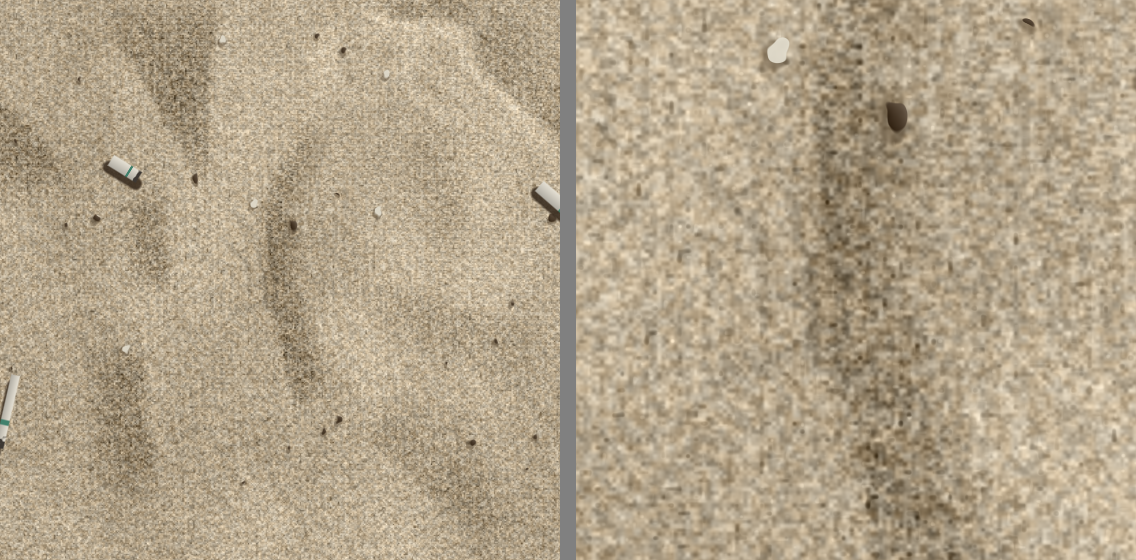
Left: the whole. Right: its middle third, enlarged.
A Shadertoy shader for this texture:

```glsl
float hash(vec2 p) {
    return fract(sin(dot(p, vec2(127.1, 311.7))) * 43758.5453);
}

float noise(vec2 p) {
    vec2 i = floor(p), f = fract(p);
    f = f * f * (3.0 - 2.0 * f);
    return mix(mix(hash(i), hash(i + vec2(1, 0)), f.x),
               mix(hash(i + vec2(0, 1)), hash(i + vec2(1, 1)), f.x), f.y);
}

float fbm(vec2 p) {
    float sum = 0.0, amp = 0.5;
    for (int i = 0; i < 5; i++) {
        sum += amp * noise(p);
        p = mat2(1.6, 1.2, -1.2, 1.6) * p + 7.3;
        amp *= 0.5;
    }
    return sum;
}

// Shade that starts crisply on the line a-b and fades out to its left
float hollow(vec2 p, vec2 a, vec2 b, float width) {
    vec2 d = b - a;
    float along = dot(p - a, d) / dot(d, d);
    float side = dot(p - a, vec2(-d.y, d.x)) / length(d);
    return smoothstep(-0.012, 0.014, side) * (1.0 - smoothstep(0.3 * width, width, side))
         * smoothstep(-0.2, 0.2, along) * (1.0 - smoothstep(0.8, 1.2, along));
}

// Broad relief: positive values are shaded, negative ones lit
float relief(vec2 p) {
    float channel = 0.10 * hollow(p, vec2(0.52, 0.77), vec2(0.46, 0.60), 0.08);
    channel = max(channel, 0.15 * hollow(p, vec2(0.458, 0.63), vec2(0.47, 0.46), 0.09));
    channel = max(channel, 0.15 * hollow(p, vec2(0.468, 0.49), vec2(0.53, 0.27), 0.09));
    float wedge = min(hollow(p, vec2(0.365, 0.68), vec2(0.385, 0.98), 0.28),
                      hollow(p, vec2(0.19, 0.97), vec2(0.34, 0.68), 0.30));
    float shade = channel + 0.13 * wedge;
    shade += 0.12 * hollow(p, vec2(0.11, 0.70), vec2(-0.03, 0.87), 0.15);
    shade += 0.12 * hollow(p, vec2(0.315, 0.50), vec2(0.29, 0.66), 0.10);
    shade += 0.11 * hollow(p, vec2(0.285, 0.13), vec2(0.26, 0.38), 0.13);
    shade += 0.10 * hollow(p, vec2(0.84, 0.93), vec2(1.00, 0.72), 0.13);
    shade += 0.10 * hollow(p, vec2(0.66, 0.985), vec2(0.84, 0.95), 0.06);
    shade += 0.05 * hollow(p, vec2(0.83, 0.58), vec2(0.82, 0.78), 0.13);
    shade += 0.06 * hollow(p, vec2(0.95, 0.42), vec2(0.66, 0.50), 0.13);
    shade += 0.07 * hollow(p, vec2(0.66, 0.22), vec2(0.85, 0.04), 0.16);
    shade -= 0.05 * hollow(p, vec2(0.55, 0.42), vec2(0.67, 0.25), 0.16);
    shade -= 0.07 * hollow(p, vec2(1.00, 0.72), vec2(0.84, 0.93), 0.03);
    shade -= 0.07 * hollow(p, vec2(0.84, 0.95), vec2(0.66, 0.985), 0.03);
    return shade;
}

// Paper stub with a cast shadow, a green band and a burnt end at b
vec3 stub(vec3 color, vec2 p, vec2 a, vec2 b, float radius, float px) {
    vec2 d = b - a, s = p - a + vec2(0.006, 0.011);
    float shadow = length(s - d * clamp(dot(s, d) / dot(d, d), 0.05, 1.0)) - radius;
    color = mix(color, vec3(0.20, 0.15, 0.10), 0.85 * (1.0 - smoothstep(-0.003, 0.003, shadow)));
    float along = dot(p - a, d) / dot(d, d);
    float side = dot(p - a, vec2(-d.y, d.x)) / length(d);
    float body = max(abs(side) - radius, (abs(along - 0.5) - 0.5) * length(d));
    vec3 paper = vec3(0.90, 0.88, 0.83) * (0.88 + 0.12 * side / radius);
    paper = mix(paper, vec3(0.25, 0.50, 0.42), 1.0 - smoothstep(0.02, 0.05, abs(along - 0.65)));
    paper = mix(paper, vec3(0.24, 0.22, 0.20), smoothstep(0.85, 0.92, along + 0.1 * noise(p * 150.0) - 0.05));
    return mix(color, paper, 1.0 - smoothstep(-px, px, body));
}

void mainImage(out vec4 fragColor, in vec2 fragCoord) {
    vec2 p = fragCoord / iResolution.xy;
    float px = 1.0 / iResolution.y;

    // Wind-shaped sand
    vec2 warp = vec2(fbm(p * 7.0), fbm(p * 7.0 + 31.0)) - 0.5;
    vec2 q = p + 0.045 * warp;
    float shade = relief(q);
    float tone = 0.028 - shade + 0.17 * (fbm(q * vec2(7.0, 4.0) + 3.0) - 0.48);
    float ruffled = 1.0 - smoothstep(0.05, 0.22, length(p - vec2(0.68, 0.90)));
    float ripple = noise(mat2(22.0, 14.0, -9.0, 32.0) * q) - 0.5;
    tone += (0.025 + 0.08 * ruffled) * ripple;

    // Grains, with dark gaps and pale flecks
    float grain = 0.22 * (noise(p * 235.0) - 0.5) + 0.20 * (noise(p * 410.0 + 9.0) - 0.5);
    grain -= 0.14 * smoothstep(0.72, 0.98, noise(p * 205.0 + 51.0));
    grain += 0.09 * smoothstep(0.80, 1.0, noise(p * 220.0 + 87.0));
    tone += grain * (0.95 + 2.0 * max(shade, 0.0));
    vec3 color = vec3(0.702, 0.641, 0.541) + tone * vec3(1.0, 1.0, 0.98);
    color += 0.035 * (noise(p * 200.0 + 17.0) - 0.5) * vec3(1.0, 0.0, -1.2);

    // Scattered pebbles and shell chips
    for (int i = 0; i < 26; i++) {
        float id = float(i);
        vec2 center = vec2(hash(vec2(id, 1.7)), hash(vec2(id, 5.3)));
        float radius = mix(0.002, 0.008, pow(hash(vec2(id, 9.1)), 2.0));
        vec2 r = (p - center) * vec2(1.0, 0.8) + 0.006 * (vec2(noise(p * 120.0), noise(p * 120.0 + 40.0)) - 0.5);
        bool shell = i % 6 == 0;
        if (shell) radius = 0.006;
        float shadow = 1.0 - smoothstep(0.0, 0.004, length(r + vec2(0.002, 0.003)) - radius);
        color = mix(color, vec3(0.34, 0.28, 0.20), 0.5 * shadow);
        vec3 stone = shell ? vec3(0.90, 0.88, 0.82) : vec3(0.27, 0.21, 0.15) + 12.0 * (r.x + r.y);
        color = mix(color, stone, 0.9 * (1.0 - smoothstep(-px, px, length(r) - radius)));
    }

    // Discarded paper stubs
    color = stub(color, p, vec2(0.198, 0.714), vec2(0.248, 0.683), 0.011, px);
    color = stub(color, p, vec2(0.963, 0.668), vec2(1.030, 0.610), 0.012, px);
    color = stub(color, p, vec2(0.028, 0.330), vec2(-0.002, 0.200), 0.008, px);

    fragColor = vec4(clamp(color, 0.0, 1.0), 1.0);
}
```
